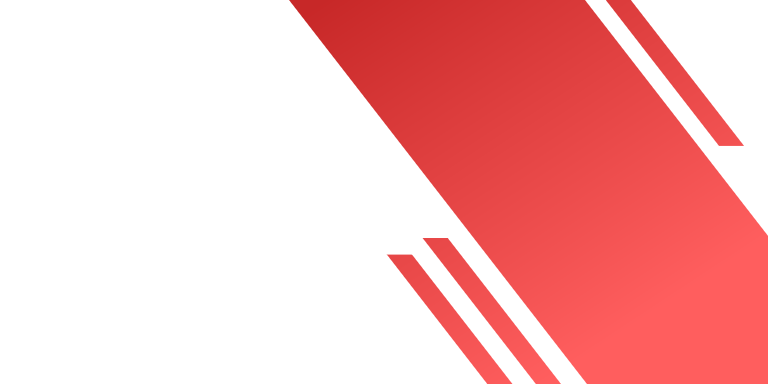
Give the GLSL for this background, as a Shadertoy shader.

```glsl
const float LEAN = 0.776; // sideways shift of the bands per unit of height

// Soft step one pixel wide, for a distance in canvas heights
float cover(float dist) {
    return clamp(dist * iResolution.y + 0.5, 0.0, 1.0);
}

// Slanted band whose left and right edges meet the base line at x0 and x1
float band(vec2 p, float x0, float x1) {
    float base = p.x + LEAN * p.y;
    float inside = min(base - x0, x1 - base);
    return cover(inside / length(vec2(1.0, LEAN)));
}

void mainImage(out vec4 fragColor, in vec2 fragCoord) {
    vec2 p = fragCoord / iResolution.y;

    // Diagonal red gradient, darkest at the top left
    float along = dot(vec2(p.x, 1.0 - p.y), vec2(0.55, 0.835));
    float blend = clamp((along - 0.46) / 1.16, 0.0, 1.0);
    vec3 red = mix(vec3(0.78, 0.155, 0.155), vec3(1.0, 0.37, 0.37), blend);

    // Wide band across the full height
    float mask = band(p, 1.5286, 2.2994);

    // Thin stripe hanging from the top
    mask = max(mask, band(p, 2.3535, 2.4188) * cover(p.y - 0.62));

    // Thin stripes rising from the bottom
    for (int i = 0; i < 2; i++) {
        float k = float(i);
        float left = 1.269 + 0.1265 * k;
        float top = 0.337 + 0.0432 * k;
        mask = max(mask, band(p, left, left + 0.0655) * cover(top - p.y));
    }

    fragColor = vec4(mix(vec3(1.0), red, mask), 1.0);
}
```
